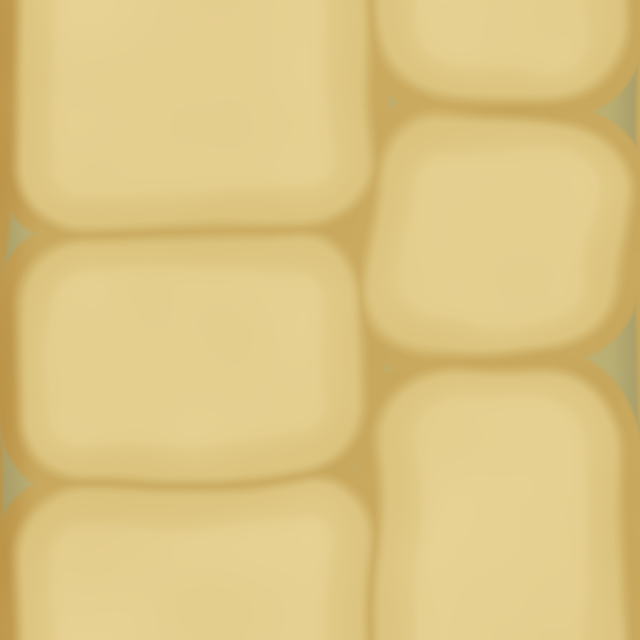
Give the GLSL for this texture, as a three.js fragment shader.

```glsl
// Wall of large, soft, hand-painted sandstone blocks with mossy gaps at the corners.
varying vec2 vUv;

#define CORNER 0.105
#define WOBBLE 0.016
#define RIM_WIDTH 0.085
#define EDGE_SOFTNESS 0.015
#define FACE_COLOR vec3(0.900, 0.814, 0.566)
#define RIM_COLOR vec3(0.864, 0.770, 0.500)
#define JOINT_COLOR vec3(0.785, 0.660, 0.365)
#define AMBER_COLOR vec3(0.730, 0.570, 0.270)
#define MOSS_COLOR vec3(0.735, 0.690, 0.455)

float hash(vec2 p) {
  return fract(sin(dot(p, vec2(127.1, 311.7))) * 4375.85);
}

// Value noise from -1 to 1 that repeats every "period" cells.
float noise(vec2 p, float period) {
  vec2 cell = floor(p);
  vec2 f = fract(p);
  f = f * f * (3.0 - 2.0 * f);
  vec2 a = mod(cell, period);
  vec2 b = mod(cell + 1.0, period);
  float low = mix(hash(a), hash(vec2(b.x, a.y)), f.x);
  float high = mix(hash(vec2(a.x, b.y)), hash(b), f.x);
  return 2.0 * mix(low, high, f.y) - 1.0;
}

float fbm(vec2 uv, float period) {
  return 0.65 * noise(uv * period, period)
       + 0.35 * noise(uv * period * 2.0 + 0.37, period * 2.0);
}

float roundedBox(vec2 p, vec2 halfSize, float radius) {
  vec2 q = abs(p) - halfSize + radius;
  return length(max(q, 0.0)) + min(max(q.x, q.y), 0.0) - radius;
}

// Signed distance to the nearest block: two columns of a short and a tall block.
float blocks(vec2 uv) {
  float nearest = 1.0;
  for (int i = 0; i < 4; i++) {
    float column = floor(float(i) / 2.0);
    float tall = mod(float(i), 2.0);
    vec2 center = vec2(mix(0.299, 0.778, column),
                       mix(0.443, 0.629, column) + 0.5 * tall);
    vec2 halfSize = vec2(mix(0.273, 0.195, column) + 0.008 * tall * (1.0 - 2.0 * column),
                         mix(0.186, 0.178, column) + 0.113 * tall);
    vec2 p = fract(uv - center + 0.5) - 0.5;
    // Short right-hand block narrows to the right; others taper slightly.
    float taper = column * (1.0 - tall);
    p.y *= 1.0 + 0.45 * taper * p.x;
    p.x -= 0.06 * taper * p.y;
    float radius = CORNER + 0.02 * column * tall;
    nearest = min(nearest, roundedBox(p, halfSize, radius));
  }
  return nearest;
}

void main() {
  // Uneven outlines
  vec2 warp = vec2(fbm(vUv, 4.0), fbm(vUv + vec2(0.43, 0.71), 4.0));
  float d = blocks(vUv + WOBBLE * warp);
  float brush = fbm(vUv + 0.19, 9.0);
  d += 0.0025 * brush;

  // Block face: pale middle, darker painted rim, faint broad strokes
  float depth = -d + 0.022 * fbm(vUv + 0.57, 5.0);
  float face = 0.6 * smoothstep(0.0, RIM_WIDTH, depth)
             + 0.4 * smoothstep(0.040, 0.062, depth + 0.006 * brush);
  vec3 color = mix(RIM_COLOR, FACE_COLOR, face);
  float mottling = fbm(vUv + 0.83, 6.0);
  color += vec3(0.009, 0.010, 0.015) * mottling;

  // Joints, with a warmer stain along the left side
  float stain = smoothstep(0.065, 0.0, vUv.x) * (0.75 + 0.25 * warp.y);
  vec3 joint = mix(JOINT_COLOR, AMBER_COLOR, stain);
  joint += 0.012 * brush;
  color = mix(color, joint, smoothstep(-EDGE_SOFTNESS, EDGE_SOFTNESS, d));

  // Moss where the rounded corners leave pockets, darker at the outer seam
  float seam = smoothstep(0.06, 0.0, min(vUv.x, 1.0 - vUv.x));
  vec3 moss = MOSS_COLOR * (1.0 - 0.09 * seam) + 0.012 * mottling;
  color = mix(color, moss, smoothstep(0.029, 0.040, d));

  gl_FragColor = vec4(color, 1.0);
}
```
